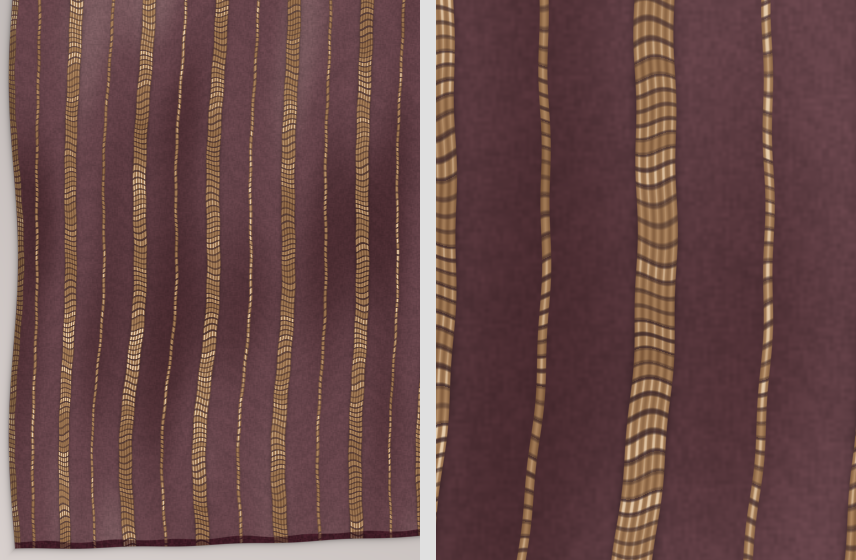
Left, the full canvas; right, a detail of the centre.
This texture is drawn by a Shadertoy shader. Its source:

```glsl
// Sheer plum cloth with wavy woven gold stripes, a gold selvedge and a dark hem on a pale table.
#define PITCH 0.1731                     // distance between wide stripes, in canvas widths
#define WIDE 0.0155                      // half width of a wide stripe
#define THIN 0.0036                      // half width of a thin stripe
#define ROW 0.0132                       // length of one stitch
#define TABLE vec3(0.80, 0.77, 0.76)
#define DEEP vec3(0.29, 0.17, 0.19)
#define PLUM vec3(0.40, 0.265, 0.29)
#define MAUVE vec3(0.53, 0.41, 0.42)
#define BRONZE vec3(0.44, 0.30, 0.19)
#define GOLD vec3(0.74, 0.58, 0.42)
#define GLINT vec3(0.95, 0.87, 0.76)
#define HEM vec3(0.23, 0.09, 0.13)

float hash(vec2 p) {
    p = fract(p * vec2(0.1031, 0.1137));
    p += dot(p, p.yx + 33.33);
    return fract((p.x + p.y) * p.x * 7.31);
}

float noise(vec2 p) {
    vec2 i = floor(p), f = fract(p);
    f = f * f * (3.0 - 2.0 * f);
    return mix(mix(hash(i), hash(i + vec2(1, 0)), f.x),
               mix(hash(i + vec2(0, 1)), hash(i + vec2(1, 1)), f.x), f.y);
}

// Sideways sway of the stripes; t runs from the top edge (0) to the bottom (1)
float sway(float x, float t) {
    float reach = 0.3 + 0.7 * smoothstep(0.08, 0.27, x)
                - 0.5 * smoothstep(0.4, 0.85, x) + 0.25 * smoothstep(0.88, 1.0, x);
    return reach * (0.0556 * t + (0.0026 + 0.0104 * t) * cos(11.9 * (t - 0.25)));
}

// Metallic band of parallel cords, cut into uneven stitches: colour and coverage
vec4 goldBand(float d, float y, float id, float halfWidth, float cords, float aa) {
    d += 0.0008 * sin(y * 61.0 + id * 3.0);
    float q = y / ROW + 0.4 * sin(y * 37.0 + id * 2.1) + 0.3 * sin(d * 120.0 + y * 23.0 + id);
    float stitch = hash(vec2(floor(q) + 40.0, id * 7.0 + 60.0));
    float gap = smoothstep(0.27, 0.46, abs(fract(q) - 0.5)) * (0.35 + 0.65 * stitch);
    float cord = 0.5 + 0.5 * cos(3.14159 * cords * d / halfWidth);
    float sheen = noise(vec2(y * 8.0 + id * 5.3, id * 3.7 + 20.0));
    float light = 0.12 + 0.42 * cord + 0.4 * sheen + 0.25 * (stitch - 0.5);
    vec3 col = mix(BRONZE, GOLD, clamp(light, 0.0, 1.0));
    col = mix(col, GLINT, 0.75 * smoothstep(0.68, 1.0, light));
    float cover = 1.0 - smoothstep(halfWidth - aa, halfWidth + aa, abs(d));
    return vec4(col * (1.0 - 0.45 * gap), cover * (1.0 - 0.7 * gap));
}

void mainImage(out vec4 fragColor, in vec2 fragCoord) {
    vec2 p = fragCoord / iResolution.x;
    float t = 1.0 - fragCoord.y / iResolution.y;
    float aa = 0.8 / iResolution.x;

    // Cloth outline
    float side = p.x - (0.032 - 0.011 * cos(9.8 * (t - 0.14)));
    float base = p.y - (0.026 + 0.024 * p.x * p.x + 0.008 * p.x + 0.0015 * sin(p.x * 25.0));
    float inside = min(side, base);

    // Table with a soft contact shadow
    vec3 table = TABLE * (0.96 + 0.1 * t - 0.06 * p.x);
    table *= 1.0 - 0.3 * exp(min(inside, 0.0) * 160.0);

    // Folds and light across the cloth
    float x = p.x + sway(p.x, t);
    float tone = 0.42 + 0.2 * cos(6.2832 * t)
               + 0.13 * sin(14.0 * x - 2.6 + 1.5 * sin(3.0 * t))
               + 0.08 * sin(37.0 * x + 2.0 * t)
               + 0.06 * sin(13.0 * t + 7.0 * x)
               + 0.22 * (noise(vec2(x * 9.0, t * 5.0) + 11.0) - 0.5);
    tone -= 0.15 * (1.0 - smoothstep(0.0, 0.12, side)) * (1.0 - smoothstep(0.6, 0.85, t));
    vec3 cloth = mix(DEEP, PLUM, smoothstep(0.0, 0.52, tone));
    cloth = mix(cloth, MAUVE, 0.85 * smoothstep(0.52, 1.0, tone));

    // Fine weave and crinkles
    float weave = noise(p * vec2(190.0, 330.0)) + noise(p * vec2(340.0, 150.0) + 50.0) - 1.0;
    float crinkle = noise(vec2(x * 22.0, p.y * 75.0 + 4.0 * sin(x * 20.0))) - 0.5;
    cloth *= 1.0 + 0.09 * weave + 0.06 * crinkle;

    // Dark hem along the bottom
    float hem = 1.0 - smoothstep(0.016 - aa, 0.016 + aa, base + 0.002 * sin(p.x * 41.0));
    cloth = mix(cloth, HEM * (1.0 + 0.25 * weave), 0.92 * hem);

    // Alternating wide and thin stripes
    float s = (x - 0.1806) / PITCH;
    float wideId = floor(s + 0.5), thinId = floor(s);
    float wideD = (s - wideId) * PITCH, thinD = (s - thinId - 0.5) * PITCH;
    cloth *= 1.0 - 0.2 * exp(-max(abs(wideD) - WIDE, 0.0) * 300.0)
                 - 0.12 * exp(-abs(thinD) * 200.0);
    vec4 wide = goldBand(wideD, p.y, wideId + 2.0, WIDE, 5.0, aa);
    vec4 thin = goldBand(thinD, p.y, thinId + 12.0, THIN, 1.0, aa);
    cloth = mix(cloth, wide.rgb, wide.a * (1.0 - 0.6 * hem));
    cloth = mix(cloth, thin.rgb, thin.a * (1.0 - 0.6 * hem));

    // Gold selvedge on the left
    vec4 selvedge = goldBand(side - 0.007, p.y, 25.0, 0.0075, 3.0, aa);
    cloth = mix(cloth, selvedge.rgb * 0.8, selvedge.a * (1.0 - 0.8 * hem));

    fragColor = vec4(mix(table, cloth, smoothstep(-aa, aa, inside)), 1.0);
}
```
